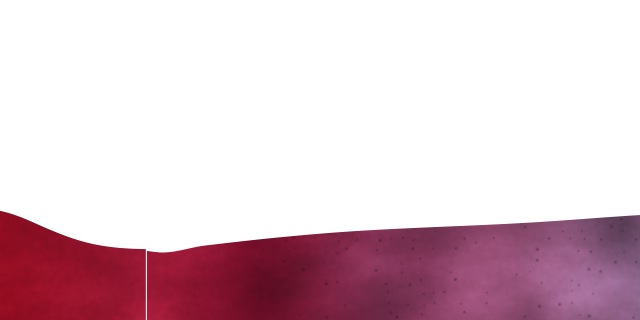
Reproduce this background procedurally as a WebGL 2 fragment shader.

```glsl
#version 300 es
precision highp float;
// A white page above a wavy band of stained paint running from red to mauve.
// The wave is a Hermite curve; the paint is a colour ramp with soft glows,
// gradient noise for mottling and hashed cells for dark specks.

#define SEAM_X 0.2287
#define SEAM_WIDTH 0.0017
#define MOTTLE 0.40
#define GRAIN 0.10
#define SPECK_CELLS 30.0
#define SPECK_DENSITY 0.32
#define SPECK_DARKNESS 0.30

uniform vec2 u_resolution;
out vec4 fragColor;

// Wave knots: x, height, slope. Two knots at the seam make a small step.
const vec3 KNOTS[11] = vec3[11](
  vec3(0.0, 0.341, -0.4), vec3(0.052, 0.305, -0.9), vec3(0.13, 0.245, -0.55),
  vec3(0.228, 0.2215, -0.03), vec3(0.2292, 0.216, -0.25), vec3(0.254, 0.211, 0.0),
  vec3(0.306, 0.228, 0.4), vec3(0.339, 0.237, 0.24), vec3(0.508, 0.271, 0.16),
  vec3(0.833, 0.305, 0.12), vec3(1.0, 0.328, 0.12));

// Paint colours at equal steps from left to right.
const vec3 PAINT[6] = vec3[6](
  vec3(0.58, 0.05, 0.13), vec3(0.57, 0.08, 0.18), vec3(0.48, 0.06, 0.17),
  vec3(0.48, 0.18, 0.31), vec3(0.54, 0.28, 0.42), vec3(0.54, 0.38, 0.53));

// Soft light and dark patches: centre, radius, strength.
const vec4 PATCHES[9] = vec4[9](
  vec4(0.52, 0.04, 0.13, 0.17), vec4(0.86, 0.09, 0.13, -0.18),
  vec4(1.13, 0.20, 0.14, 0.08), vec4(1.53, 0.12, 0.16, 0.18),
  vec4(1.66, 0.02, 0.08, -0.18), vec4(1.80, 0.12, 0.13, 0.20),
  vec4(1.40, 0.27, 0.09, -0.15), vec4(1.17, 0.02, 0.10, -0.12),
  vec4(1.93, 0.31, 0.12, -0.30));

vec2 hash2(vec2 p) {
  vec3 q = fract(p.xyx * vec3(0.1031, 0.1030, 0.0973));
  q += dot(q, q.yzx + 33.33);
  return fract((q.xx + q.yz) * q.zy);
}

float cornerGradient(vec2 cell, vec2 offset) {
  return dot(hash2(cell) * 2.0 - 1.0, offset);
}

float gradientNoise(vec2 p) {
  vec2 i = floor(p), f = fract(p);
  vec2 w = f * f * f * (f * (f * 6.0 - 15.0) + 10.0);
  vec2 e = vec2(1.0, 0.0);
  float low = mix(cornerGradient(i, f), cornerGradient(i + e, f - e), w.x);
  float high = mix(cornerGradient(i + e.yx, f - e.yx), cornerGradient(i + 1.0, f - 1.0), w.x);
  return mix(low, high, w.y);
}

float fbm(vec2 p) {
  float sum = 0.0, gain = 0.5;
  for (int i = 0; i < 5; i++) {
    sum += gain * gradientNoise(p);
    p = mat2(1.6, 1.2, -1.2, 1.6) * p + 7.3;
    gain *= 0.5;
  }
  return sum;
}

float waveHeight(float x) {
  int k = 0;
  while (k < 9 && x > KNOTS[k + 1].x) k++;
  vec3 a = KNOTS[k], b = KNOTS[k + 1];
  float span = b.x - a.x;
  float t = clamp((x - a.x) / span, 0.0, 1.0);
  float s = t * t * (3.0 - 2.0 * t);
  float bend = t * (1.0 - t) * span * ((1.0 - t) * a.z - t * b.z);
  return mix(a.y, b.y, s) + bend;
}

// One irregular dot at a random place in some of the cells.
float specks(vec2 p, float pixel) {
  vec2 g = p * SPECK_CELLS, cell = floor(g);
  vec2 spot = hash2(cell + 19.0), kind = hash2(cell + 71.0);
  float radius = mix(0.05, 0.13, kind.y * kind.y);
  float d = length(fract(g) - mix(vec2(0.2), vec2(0.8), spot));
  float soft = 0.05 + pixel * SPECK_CELLS;
  return step(kind.x, SPECK_DENSITY) * (1.0 - smoothstep(radius - soft, radius + soft, d));
}

vec3 paint(vec2 uv, vec2 p, float pixel) {
  float ramp = clamp(uv.x + 0.06 * fbm(p * 5.0), 0.0, 1.0) * 5.0;
  int i = int(min(ramp, 4.0));
  vec3 color = mix(PAINT[i], PAINT[i + 1], ramp - float(i));

  float tone = MOTTLE * fbm(p * vec2(4.0, 7.0) + 3.0) + GRAIN * fbm(p * 45.0);
  for (int k = 0; k < 9; k++) {
    vec2 d = (p - PATCHES[k].xy) / PATCHES[k].z;
    tone += PATCHES[k].w * exp(-dot(d, d));
  }
  color *= 1.0 + tone;
  color += max(tone, 0.0) * vec3(0.03, 0.12, 0.12);
  float speckShare = mix(0.25, 1.0, smoothstep(0.3, 0.6, uv.x));
  return color * (1.0 - SPECK_DARKNESS * speckShare * specks(p, pixel));
}

void main() {
  vec2 uv = gl_FragCoord.xy / u_resolution;
  vec2 p = vec2(uv.x * 2.0, uv.y);
  vec2 pixel = 1.0 / u_resolution;

  // Cover the area below the wave, then cut the thin white seam.
  float cover = clamp(0.5 + (waveHeight(uv.x) - uv.y) / pixel.y, 0.0, 1.0);
  float seam = clamp(0.5 + (0.5 * SEAM_WIDTH - abs(uv.x - SEAM_X)) / pixel.x, 0.0, 1.0);
  vec3 color = mix(vec3(1.0), paint(uv, p, pixel.y), cover * (1.0 - seam));
  fragColor = vec4(color, 1.0);
}
```
